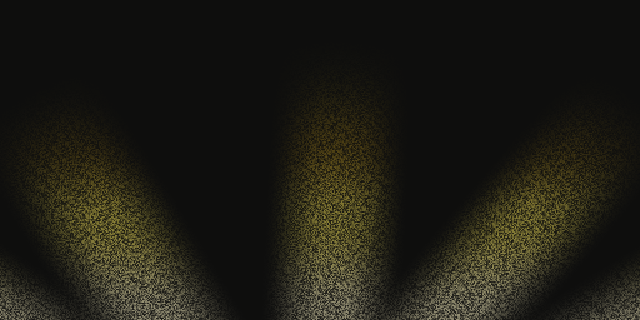
Write a Shadertoy shader that draws this background.

```glsl
const vec3 BACKDROP = vec3(0.055, 0.055, 0.052);
const vec3 PALE = vec3(0.60, 0.58, 0.47);
const vec3 YELLOW = vec3(0.56, 0.52, 0.22);
const vec3 AMBER = vec3(0.42, 0.34, 0.09);
const vec3 OLIVE = vec3(0.26, 0.24, 0.08);

const float GRAIN_ROWS = 256.0;   // grains per canvas height
const float GRAIN_FLOOR = 0.08;   // light left in the darkest grain
const float CORE = 0.12;          // bright share of the beam radius
const float FADE_START = 0.38;    // share of the length where fading begins

// Each beam: foot.xy, tip.xy, in canvas heights
const int BEAM_COUNT = 5;
const vec4 BEAMS[BEAM_COUNT] = vec4[](
    vec4(0.05, -0.08, -0.45, 0.25),
    vec4(0.50, 0.00, 0.07, 0.72),
    vec4(1.035, 0.00, 1.075, 0.90),
    vec4(1.40, 0.00, 2.00, 0.71),
    vec4(1.97, -0.08, 2.50, 0.25)
);
const float RADII[BEAM_COUNT] = float[](0.25, 0.24, 0.225, 0.215, 0.26);

float hash(vec2 p) {
    return fract(sin(dot(p, vec2(12.9898, 78.233))) * 43758.5453);
}

// Soft shaft of light, fading sideways and towards its tip
float beamGlow(vec2 p, vec2 foot, vec2 tip, float radius) {
    vec2 axis = tip - foot;
    vec2 offset = p - foot;
    float along = dot(offset, axis) / dot(axis, axis);
    float across = length(offset - axis * along);
    float side = 1.0 - smoothstep(radius * CORE, radius, across);
    return side * (1.0 - smoothstep(FADE_START, 1.0, along));
}

// Pale at the floor, through yellow and amber, to dim olive
vec3 lightColor(float height) {
    vec3 color = mix(PALE, YELLOW, smoothstep(0.02, 0.30, height));
    color = mix(color, AMBER, smoothstep(0.30, 0.55, height));
    return mix(color, OLIVE, smoothstep(0.55, 0.85, height));
}

void mainImage(out vec4 fragColor, in vec2 fragCoord) {
    vec2 p = fragCoord / iResolution.y;

    // Overlapping beams combine without clipping
    float shade = 1.0;
    for (int i = 0; i < BEAM_COUNT; i++) {
        shade *= 1.0 - beamGlow(p, BEAMS[i].xy, BEAMS[i].zw, RADII[i]);
    }
    float glow = 1.0 - shade;

    // Grain breaks the light into specks
    float grain = mix(GRAIN_FLOOR, 1.0, hash(floor(p * GRAIN_ROWS)));

    fragColor = vec4(mix(BACKDROP, lightColor(p.y), glow * grain), 1.0);
}
```
